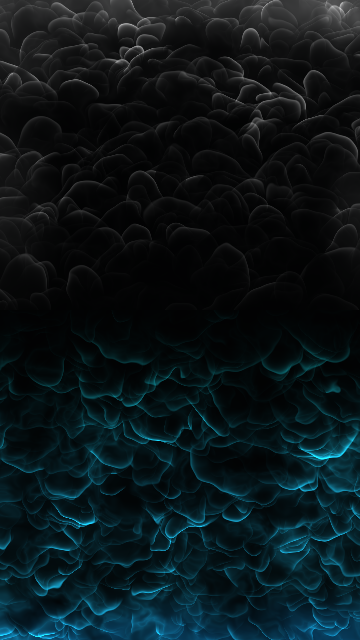
Write a Shadertoy shader that draws this background.

```glsl
// Billowing smoke: grey domes above a black middle, glowing teal bowls below.

const float HORIZON = 0.515;        // height where the two smoke banks meet
const int   ROWS = 21;              // rows of billows, far to near
const float FAR_RADIUS = 0.028;
const float NEAR_RADIUS = 0.053;
const float COLUMN_STEP = 1.5;      // column width in radii
const float COVER = 0.76;           // opacity of a billow
const float RIM_WIDTH = 0.0024;     // thickness of the lit edge
const float FOLD_SCALE = 0.62;      // size of the small veiled folds
const vec3  BLACK = vec3(0.006, 0.008, 0.010);
const vec3  ASH   = vec3(0.62, 0.62, 0.62);
const vec3  TEAL  = vec3(0.06, 0.62, 0.66);
const vec3  BLUE  = vec3(0.10, 0.74, 0.93);
const vec3  DEEP  = vec3(0.07, 0.40, 0.48);
const vec3  AZURE = vec3(0.04, 0.45, 0.76);

vec2 hash2(vec2 p) {
    p = vec2(dot(p, vec2(127.1, 311.7)), dot(p, vec2(269.5, 183.3)));
    return fract(sin(p) * 43758.5);
}

float gradientNoise(vec2 p) {
    vec2 i = floor(p), f = fract(p);
    vec2 u = f * f * f * (f * (f * 6.0 - 15.0) + 10.0);
    vec2 e = vec2(0.0, 1.0);
    float a = dot(hash2(i) * 2.0 - 1.0, f);
    float b = dot(hash2(i + e.yx) * 2.0 - 1.0, f - e.yx);
    float c = dot(hash2(i + e.xy) * 2.0 - 1.0, f - e.xy);
    float d = dot(hash2(i + e.yy) * 2.0 - 1.0, f - e.yy);
    return mix(mix(a, b, u.x), mix(c, d, u.x), u.y);
}

float fbm(vec2 p) {
    float sum = 0.0, amp = 0.5;
    for (int i = 0; i < 4; i++) {
        sum += amp * gradientNoise(p);
        p = mat2(1.6, 1.2, -1.2, 1.6) * p + 3.7;
        amp *= 0.5;
    }
    return sum;
}

float spot(vec2 p, vec2 centre, vec2 size) {
    vec2 d = (p - centre) / size;
    return exp(-dot(d, d));
}

// Painter's order stack of rimmed ellipses; q.y is the distance from the horizon.
float billows(vec2 q, float seed, float scale) {
    float light = 0.0;
    for (int row = 0; row < ROWS; row++) {
        float t = float(row) / float(ROWS - 1);
        float radius = mix(FAR_RADIUS, NEAR_RADIUS, t) * scale;
        float depth = mix(0.51, 0.0, t);
        float column = radius * COLUMN_STEP;
        float shift = hash2(vec2(row, seed)).x;
        float cell = floor(q.x / column + shift);
        for (int k = -1; k <= 1; k++) {
            vec2 id = vec2(cell + float(k), float(row) + seed * 57.0);
            vec2 place = hash2(id), form = hash2(id + 19.3);
            vec2 centre = vec2((id.x - shift + 0.5 + 0.7 * (place.x - 0.5)) * column,
                               depth + 1.8 * radius * (place.y - 0.5));
            vec2 shape = vec2(0.5 + 0.8 * form.x, mix(0.7, 0.95, t) * (0.6 + 0.7 * form.y));
            vec2 e = q - centre;
            e.y += e.x * (place.x - 0.5) * 1.3;
            e /= radius * shape;
            float r = length(e);
            float inside = smoothstep(1.0, 1.0 - 0.0022 / radius, r);
            float lean = (fract(form.y * 7.0) - 0.5) * 1.3;
            float facing = smoothstep(-0.2, 1.0, (e.y + lean * e.x) / max(r, 0.001));
            float edge = max(1.0 - r, 0.0) * radius / RIM_WIDTH;
            float rim = 0.95 * exp(-edge) + 0.2 * exp(-edge * 0.25);
            float lit = fract(form.x * 13.0 + place.y * 5.0);
            float strength = 0.18 + 1.1 * lit * lit;
            light *= 1.0 - COVER * inside * smoothstep(-0.9, 0.1, e.y);
            light += inside * rim * facing * strength;
        }
    }
    return light;
}

void mainImage(out vec4 fragColor, in vec2 fragCoord) {
    vec2 p = fragCoord / iResolution.y;
    p.x += 0.28125 - 0.5 * iResolution.x / iResolution.y;
    float side = step(p.y, HORIZON);
    float depth = abs(p.y - HORIZON);

    // Turbulence bends the outlines, more so in the lower bank
    vec2 bend = 0.015 * vec2(gradientNoise(p * 15.0), gradientNoise(p * 15.0 + 8.3))
              + 0.007 * vec2(gradientNoise(p * 38.0), gradientNoise(p * 38.0 + 4.1));
    bend *= mix(0.9, 1.5, side);
    float cloud = clamp(0.5 + 1.4 * fbm(p * 9.0 + bend * 20.0), 0.0, 1.0);
    float wisps = pow(1.0 - min(abs(fbm(p * 13.0 + bend * 25.0)) * 2.5, 1.0), 5.0);
    vec2 q = vec2(p.x, depth) + bend;
    float light = billows(q, side, 1.0) * (0.45 + 1.1 * cloud);
    light += billows(q + bend * 0.6, side + 2.0, FOLD_SCALE) * 0.95 * smoothstep(0.3, 0.8, cloud);

    vec3 color = BLACK;
    if (side < 0.5) {
        // Grey bank: hollows, side haze and a pale upper edge
        float hollow = spot(p, vec2(0.17, 0.78), vec2(0.07, 0.04))
                     + spot(p, vec2(0.31, 0.81), vec2(0.05, 0.04));
        float haze = 0.12 * spot(p, vec2(0.0, 0.69), vec2(0.06, 0.12))
                   + 0.12 * spot(p, vec2(0.565, 0.67), vec2(0.05, 0.10))
                   + 0.18 * spot(p, vec2(0.53, 0.98), vec2(0.12, 0.05))
                   + 0.12 * spot(p, vec2(0.01, 0.92), vec2(0.10, 0.07))
                   + 0.05 * smoothstep(0.78, 0.92, p.y)
                   + 0.30 * smoothstep(0.92, 1.01, p.y);
        float gain = mix(0.24, 0.95, smoothstep(0.0, 0.38, depth)) * (1.0 - 0.4 * min(hollow, 1.0));
        color += ASH * (light * gain + haze * (0.3 + cloud) + 0.04 * wisps * gain);
    } else {
        // Teal bank: dark pockets between luminous knots
        float pocket = spot(p, vec2(0.247, 0.232), vec2(0.06, 0.035))
                     + spot(p, vec2(0.40, 0.365), vec2(0.06, 0.045))
                     + spot(p, vec2(0.40, 0.277), vec2(0.05, 0.025))
                     + spot(p, vec2(0.378, 0.147), vec2(0.05, 0.025));
        float knot = spot(p, vec2(0.17, 0.284), vec2(0.06, 0.04))
                   + spot(p, vec2(0.52, 0.284), vec2(0.06, 0.05))
                   + spot(p, vec2(0.443, 0.154), vec2(0.06, 0.05))
                   + spot(p, vec2(0.247, 0.036), vec2(0.07, 0.04))
                   + 1.3 * spot(p, vec2(0.0, 0.0), vec2(0.13, 0.07));
        float gain = smoothstep(-0.05, 0.22, depth) * (1.0 - 0.6 * min(pocket, 1.0));
        vec3 tint = mix(TEAL, BLUE, smoothstep(0.05, 0.32, depth));
        color += tint * gain * (light * (1.1 + 0.3 * knot) + wisps * (0.10 + 0.15 * knot));
        float haze = 0.15 * smoothstep(0.06, 0.40, depth) + 0.14 * knot
                   + 0.10 * smoothstep(0.20, 0.30, abs(p.x - 0.281)) * smoothstep(0.08, 0.2, depth);
        color += DEEP * haze * cloud * (1.0 - 0.7 * min(pocket, 1.0));
        color += AZURE * 0.45 * smoothstep(0.09, -0.01, p.y) * (0.15 + cloud);
    }
    fragColor = vec4(clamp(color, 0.0, 1.0), 1.0);
}
```
